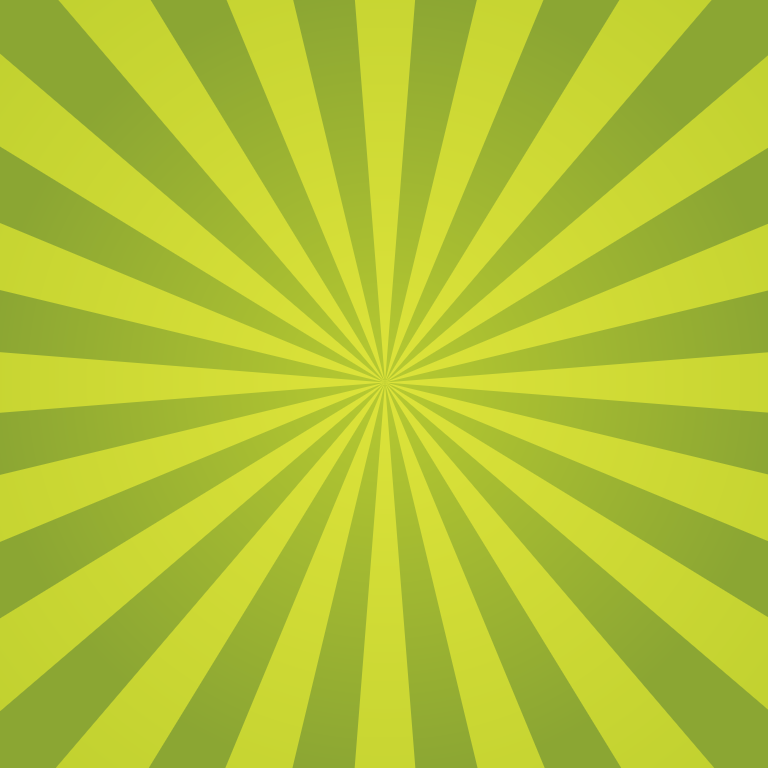
This background is drawn by a WebGL 1 fragment shader. Its source:

```glsl
precision highp float;
// Green sunburst: evenly spaced light and dark rays spread from the centre.
// Rays come from a repeated polar angle; each tone fades outward with its
// own radial gradient, and edges are smoothed by their distance in pixels.

uniform vec2 u_resolution;

#define TAU 6.2831853
#define RAY_COUNT 20.0
#define CENTER vec2(0.5013, 0.502)
#define LIGHT_REACH 0.71
#define DARK_REACH 0.52
#define LIGHT_INNER vec3(0.865, 0.890, 0.228)
#define LIGHT_OUTER vec3(0.750, 0.815, 0.185)
#define DARK_INNER vec3(0.715, 0.790, 0.190)
#define DARK_OUTER vec3(0.545, 0.650, 0.200)

// Coverage of the light rays, one of which points straight right.
float rayCoverage(vec2 p, float pixel) {
  float turn = atan(p.y, p.x) / TAU * RAY_COUNT;
  float fromAxis = abs(fract(turn + 0.5) - 0.5);
  float edgeDistance = (0.25 - fromAxis) * TAU / RAY_COUNT * length(p);
  return clamp(edgeDistance / pixel + 0.5, 0.0, 1.0);
}

// Straight radial fade that stays flat beyond its reach.
vec3 radialFade(vec3 inner, vec3 outer, float radius, float reach) {
  return mix(inner, outer, clamp(radius / reach, 0.0, 1.0));
}

void main() {
  float side = min(u_resolution.x, u_resolution.y);
  vec2 p = (gl_FragCoord.xy - CENTER * u_resolution) / side;
  float radius = length(p);

  // Tones of the two ray families
  vec3 light = radialFade(LIGHT_INNER, LIGHT_OUTER, radius, LIGHT_REACH);
  vec3 dark = radialFade(DARK_INNER, DARK_OUTER, radius, DARK_REACH);

  gl_FragColor = vec4(mix(dark, light, rayCoverage(p, 1.0 / side)), 1.0);
}
```
